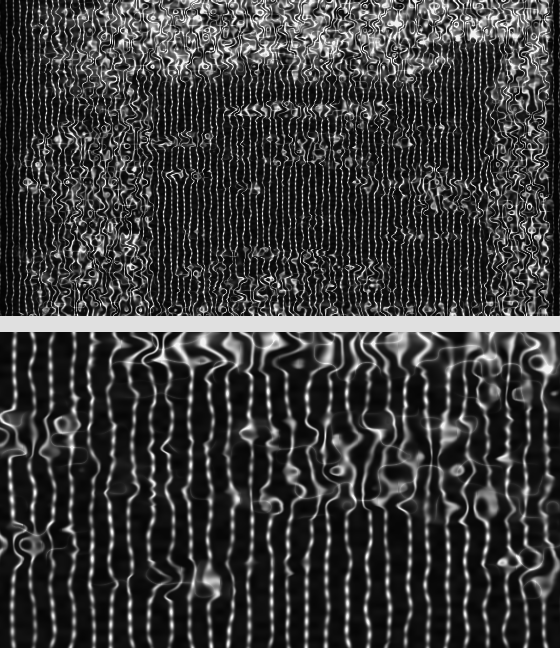
Top, the full canvas; bottom, a detail of the centre.
This texture is drawn by a Shadertoy shader. Its source:

```glsl
float hash(vec2 p) {
    vec3 q = fract(vec3(p.xyx) * 0.1031);
    q += dot(q, q.yzx + 33.33);
    return fract((q.x + q.y) * q.z);
}

float noise(vec2 p) {
    vec2 i = floor(p), f = fract(p);
    f = f * f * (3.0 - 2.0 * f);
    return mix(mix(hash(i), hash(i + vec2(1, 0)), f.x),
               mix(hash(i + vec2(0, 1)), hash(i + vec2(1, 1)), f.x), f.y);
}

float fbm(vec2 p) {
    float sum = 0.0, weight = 0.5;
    for (int i = 0; i < 4; i++) {
        sum += weight * noise(p);
        p = p * 2.03 + 17.7;
        weight *= 0.5;
    }
    return sum / 0.9375;
}

// How strongly the column lines are broken up, from 0 to 1
float turbulence(vec2 uv) {
    float streak = fbm(uv * vec2(9, 20) + 4.0);
    float patchy = fbm(uv * vec2(16, 14) + 31.0);
    vec2 q = uv + 0.16 * (vec2(patchy, streak) - 0.5);

    float top = smoothstep(0.66, 0.84, q.y) * smoothstep(0.06, 0.26, q.x);
    float left = smoothstep(0.04, 0.17, q.x) * (1.0 - smoothstep(0.26, 0.285, uv.x));
    left *= smoothstep(0.3, 0.52, patchy + 0.06);
    float right = smoothstep(0.85, 0.9, uv.x + 0.06 * (patchy - 0.5));
    float bottom = (1.0 - smoothstep(0.02, 0.06, uv.y)) * smoothstep(0.2, 0.3, uv.x);
    float center = exp(-dot((uv - vec2(0.48, 0.6)) * vec2(4, 3), (uv - vec2(0.48, 0.6)) * vec2(4, 3)));
    float islands = smoothstep(0.52, 0.74, streak + 0.09 * center);

    float busy = max(max(top, 0.85 * left), max(0.85 * right, max(0.7 * bottom, 0.85 * islands)));
    float hollow = length((q - vec2(0.83, 0.75)) / vec2(0.09, 0.1));
    busy *= mix(0.15, 1.0, smoothstep(0.6, 1.1, hollow));
    return busy * smoothstep(0.01, 0.06, uv.x) * (1.0 - smoothstep(0.975, 0.99, uv.x));
}

void mainImage(out vec4 fragColor, in vec2 fragCoord) {
    vec2 uv = fragCoord / iResolution.xy;
    vec2 p = fragCoord / iResolution.y;
    float busy = turbulence(uv);

    // Vertical columns, bent by noise
    float wiggle = 0.35 * (noise(p * vec2(48, 40)) - 0.5);
    float bend = 2.4 * busy * (noise(p * 52.0 + 9.0) - 0.5);
    float phase = p.x * 48.0 + wiggle + bend;
    float wave = 0.5 + 0.5 * cos(6.2832 * phase);
    float line = pow(wave, mix(8.0, 2.0, busy));

    // Dashes on calm lines, uneven grain on broken ones
    float column = floor(p.x * 48.0 + 0.5);
    float dash = 0.6 + 0.3 * cos(6.2832 * (p.y * 72.0 + hash(vec2(column, 3))));
    dash *= 0.6 + 0.6 * noise(vec2(column * 7.3, p.y * 30.0));
    float grain = 0.1 + 0.9 * noise(p * vec2(60, 75) + 50.0);
    float tone = 0.02 + 0.05 * noise(p * vec2(90, 140));
    tone += line * mix(dash, grain, busy);

    // Bright filaments and grey haze
    float ridge = 1.0 - abs(2.0 * noise(p * vec2(46, 56) + 80.0) - 1.0);
    tone += 0.4 * busy * pow(ridge, 7.0);
    float haze = smoothstep(0.25, 0.85, noise(p * vec2(38, 62) + 120.0));
    haze *= 0.5 + fbm(p * vec2(5, 34));
    tone += 0.3 * haze * busy * smoothstep(0.55, 0.9, uv.y);

    // Dim outer margins
    tone *= mix(0.45, 1.0, smoothstep(0.0, 0.07, uv.x));
    tone *= mix(1.0, 0.4, smoothstep(0.975, 0.99, uv.x));
    fragColor = vec4(vec3(clamp(tone, 0.0, 0.95)), 1.0);
}
```
